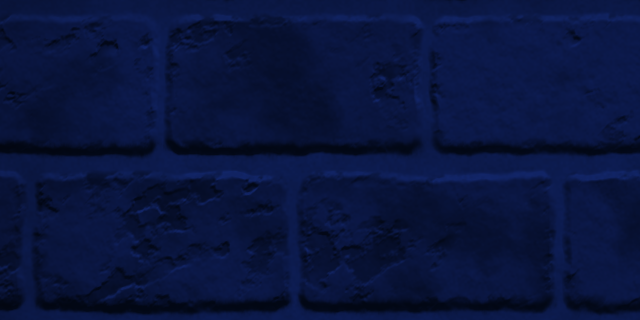
A Shadertoy shader for this texture:

```glsl
// Layout, in units of the canvas height
const vec2 PITCH = vec2(0.828, 0.4935);
const vec2 HALF_BRICK = vec2(0.396, 0.211);
const float FIRST_JOINT = 0.094;
const float CORNER = 0.045;
const float EDGE_WOBBLE = 0.030;

// Surface relief and light
const vec2 LIGHT_STEP = vec2(0.0022, 0.0085);
const float GRAIN = 0.50;
const float PIT_DEPTH = 0.50;
const float MORTAR_GRAIN = 0.14;
const float HIGHLIGHT_GAIN = 1.7;
const float SHADOW_GAIN = 2.4;
const float CONTACT_WIDTH = 0.017;

// Colours
const vec3 BRICK = vec3(0.043, 0.094, 0.280);
const vec3 STAIN = vec3(0.024, 0.060, 0.180);
const vec3 MORTAR = vec3(0.047, 0.104, 0.302);
const vec3 HIGHLIGHT = vec3(0.075, 0.155, 0.430);
const vec3 SHADOW = vec3(0.007, 0.026, 0.075);

float hash(vec2 p) {
    vec3 q = fract(p.xyx * 0.1031);
    q += dot(q, q.yzx + 33.33);
    return fract((q.x + q.y) * q.z);
}

float noise(vec2 p) {
    vec2 i = floor(p), f = fract(p);
    f = f * f * (3.0 - 2.0 * f);
    float low = mix(hash(i), hash(i + vec2(1, 0)), f.x);
    float high = mix(hash(i + vec2(0, 1)), hash(i + vec2(1, 1)), f.x);
    return mix(low, high, f.y);
}

float fbm(vec2 p) {
    float sum = 0.0, amplitude = 0.53;
    for (int i = 0; i < 4; i++) {
        sum += amplitude * noise(p);
        p = mat2(1.6, 1.2, -1.2, 1.6) * p + 17.3;
        amplitude *= 0.5;
    }
    return sum;
}

// Running bond: position inside the brick, and which brick it is
vec2 brickLocal(vec2 p, out vec2 id) {
    float row = floor(p.y / PITCH.y);
    vec2 cell = p / PITCH;
    cell.x -= FIRST_JOINT / PITCH.x + 0.5 * mod(row, 2.0);
    id = floor(cell);
    return (fract(cell) - 0.5) * PITCH;
}

// Signed distance to the worn outline of the brick
float brickDistance(vec2 p, out vec2 local, out vec2 id) {
    local = brickLocal(p, id);
    vec2 wobble = vec2(fbm(p * 11.0 + 40.0), fbm(p * 11.0 + 80.0)) - 0.5;
    vec2 q = abs(local + EDGE_WOBBLE * wobble) - HALF_BRICK + CORNER;
    return length(max(q, 0.0)) + min(max(q.x, q.y), 0.0) - CORNER;
}

// Slanted chips, gathered in patches and along the rim
float chips(vec2 p, vec2 id, float d) {
    vec2 slanted = vec2(p.x + 0.7 * p.y, p.y - 0.6 * p.x);
    float worn = smoothstep(0.47, 0.68, fbm(p * 4.5 + id * 7.0));
    worn = max(worn, 0.75 * smoothstep(-0.05, -0.015, d));
    return worn * smoothstep(0.48, 0.70, fbm(slanted * vec2(13.0, 20.0) + id * 11.0));
}

float surfaceHeight(vec2 p) {
    vec2 local, id;
    float d = brickDistance(p, local, id);
    float body = 1.0 - smoothstep(-0.020, 0.010, d);
    float face = 1.0 + GRAIN * fbm(p * 15.0) - PIT_DEPTH * chips(p, id, d);
    return mix(MORTAR_GRAIN * fbm(p * 20.0), face, body);
}

void mainImage(out vec4 fragColor, in vec2 fragCoord) {
    vec2 p = fragCoord / iResolution.y;
    vec2 uv = fragCoord / iResolution.xy;
    vec2 local, id;
    float d = brickDistance(p, local, id);
    float body = 1.0 - smoothstep(-0.010, 0.010, d);

    // Base colour with a tone for each brick and soft stains
    float stain = smoothstep(0.52, 0.78, fbm(p * 4.0 + id * 5.0));
    float tone = mix(0.86, 1.08, hash(id + 21.0));
    vec3 brick = mix(BRICK, STAIN, 0.8 * stain) * tone;
    vec3 color = mix(MORTAR * (0.9 + 0.2 * fbm(p * 9.0)), brick, body);

    // Relief lit from above, with dark hollows in the chips
    float shade = surfaceHeight(p) - surfaceHeight(p + LIGHT_STEP);
    float broken = 0.45 + 1.1 * noise(p * vec2(9.0, 14.0) + 5.0);
    color = mix(color, HIGHLIGHT, clamp(shade * HIGHLIGHT_GAIN * broken, 0.0, 0.8));
    color = mix(color, SHADOW, clamp(-shade * SHADOW_GAIN * broken, 0.0, 0.85));
    color = mix(color, SHADOW, 0.35 * body * chips(p, id, d));

    // Ragged contact shadow under each brick
    float ragged = d + 0.008 + 0.030 * (fbm(p * vec2(45.0, 26.0)) - 0.5);
    float contact = exp(-pow(ragged / CONTACT_WIDTH, 2.0));
    contact *= smoothstep(0.15, 0.20, -local.y);
    contact *= 0.55 + 0.40 * noise(p * vec2(11.0, 6.0) + 3.0);
    color = mix(color, SHADOW, contact);

    // Fine speckle and a slight fall-off to the left and top
    color *= 0.96 + 0.08 * noise(p * 110.0);
    color *= mix(0.86, 1.0, smoothstep(0.0, 0.25, uv.x));
    color *= mix(1.0, 0.88, smoothstep(0.88, 1.0, uv.y));
    fragColor = vec4(color, 1.0);
}
```
